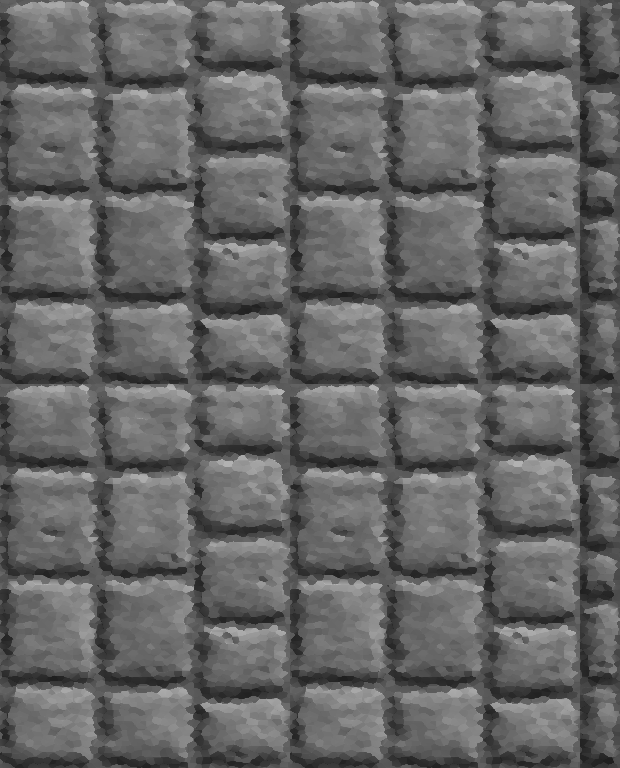
A Shadertoy shader for this texture:

```glsl
const float TILES_DOWN = 2.0;
const float TILE_WIDTH = 0.755;           // in tile heights
const float STRIP_START = 2.0;            // tile index where the narrow column begins
const vec2 GAP = vec2(0.0125, 0.010);     // half width of the joints
const float CORNER = 0.030;
const float BEVEL = 0.046;
const float BEVEL_HEIGHT = 0.030;
const float EDGE_WOBBLE = 0.016;
const float CRACK_WIDTH = 0.012;
const vec2 FACET = vec2(0.021, 0.014);    // size of the flat chiselled patches
const float FACET_SHARPNESS = 45.0;
const vec2 LIGHT = vec2(0.50, 0.86);
const float LIGHT_GAIN = 0.20;
const float STONE_TONE = 0.415;
const float MORTAR_TONE = 0.37;
const float CRACK_TONE = 0.15;
const float STRIP_SHADE = 0.84;

// Column edges, and six joint heights for each of the four columns
const float COLUMNS[4] = float[4](0.0, 0.255, 0.505, 0.755);
const float STRIP_WIDTH = 0.110;
const float JOINTS[24] = float[24](
    0.0, 0.216, 0.500, 0.781, 1.0, 1.0,
    0.0, 0.213, 0.500, 0.776, 1.0, 1.0,
    0.0, 0.182, 0.378, 0.602, 0.815, 1.0,
    0.0, 0.216, 0.435, 0.563, 0.779, 1.0);

struct Stone { vec2 centre; vec2 halfSize; float id; };

float hash(vec2 p) {
    vec3 q = fract(p.xyx * 0.1031);
    q += dot(q, q.yzx + 33.33);
    return fract((q.x + q.y) * q.z);
}

vec2 hash2(vec2 p) { return vec2(hash(p), hash(p + 57.3)); }

float noise(vec2 p) {
    vec2 i = floor(p), f = fract(p);
    f = f * f * (3.0 - 2.0 * f);
    return mix(mix(hash(i), hash(i + vec2(1, 0)), f.x),
               mix(hash(i + vec2(0, 1)), hash(i + vec2(1, 1)), f.x), f.y);
}

vec2 wobble(vec2 p, float seed) {
    vec2 q = p * 24.0 + 90.0 + seed;
    return p + EDGE_WOBBLE * (vec2(noise(q), noise(q + 31.7)) - 0.5);
}

// Stone whose cell holds p
Stone findStone(vec2 p, bool strip) {
    int column = strip ? 3 : (p.x > COLUMNS[2] ? 2 : (p.x > COLUMNS[1] ? 1 : 0));
    int row = 0;
    for (int i = 1; i < 5; i++)
        if (min(p.y, 0.999) > JOINTS[column * 6 + i]) row = i;
    int joint = column * 6 + row;
    vec2 low = vec2(strip ? 0.0 : COLUMNS[column], JOINTS[joint]);
    vec2 high = vec2(strip ? STRIP_WIDTH : COLUMNS[column + 1], JOINTS[joint + 1]);
    float id = float(joint) + 3.0;
    vec2 shift = (hash2(vec2(id, 4.0)) - 0.5) * 0.006;
    return Stone(0.5 * (low + high) + shift, 0.5 * (high - low) - GAP, id);
}

// Height in x, distance to the stone's edge in y
vec2 relief(vec2 p, Stone s, float seed) {
    vec2 q = wobble(p, seed) - s.centre;
    vec2 b = abs(q) - s.halfSize + CORNER;
    float d = length(max(b, 0.0)) + min(max(b.x, b.y), 0.0) - CORNER;
    float rise = clamp(-d / BEVEL, 0.0, 1.0);
    float h = BEVEL_HEIGHT * (1.0 - (1.0 - rise) * (1.0 - rise));
    vec2 n = p + 5.0 + seed;
    h += 0.011 * noise(n * vec2(13.0, 17.0)) + 0.0045 * noise(n * vec2(38.0, 52.0));

    // One slanted chip on each stone
    vec2 chip = q - (hash2(vec2(s.id, 19.0)) - 0.5) * 1.5 * s.halfSize;
    float slant = mix(-0.7, 0.7, hash(vec2(s.id, 8.0)));
    chip = vec2(chip.x + slant * chip.y, chip.y - slant * chip.x) / vec2(0.030, 0.012);
    h -= 0.016 * hash(vec2(s.id, 27.0)) * exp(-dot(chip, chip));
    return vec2(h, d);
}

float shade(vec2 p, bool strip) {
    float seed = strip ? 23.0 : 0.0;
    Stone s = findStone(wobble(p, seed), strip);
    const vec2 e = vec2(0.004, 0.0);
    vec2 here = relief(p, s, seed);
    vec2 dx = (relief(p + e.xy, s, seed) - here) / e.x;
    vec2 dy = (relief(p + e.yx, s, seed) - here) / e.x;
    float slopeLight = -dot(vec2(dx.x, dy.x), LIGHT);
    float facing = dot(vec2(dx.y, dy.y), LIGHT);

    // Worn pale patch on the upper face
    vec2 face = (p - s.centre) / s.halfSize - vec2(hash(vec2(s.id, 2.0)) - 0.5, 0.25);
    float worn = exp(-dot(face, face) * 3.5) * noise(p * vec2(18.0, 34.0) + seed);
    float tone = STONE_TONE + 0.05 * (hash(vec2(s.id, 11.0)) - 0.5) + 0.16 * worn;
    tone = mix(tone, MORTAR_TONE, smoothstep(-0.004, 0.006, here.y));
    tone += LIGHT_GAIN * slopeLight;

    // Dark crack on the sides turned from the light
    float crack = here.y / CRACK_WIDTH;
    crack = exp(-crack * crack) * smoothstep(0.05, 0.55, -facing);
    return mix(tone, CRACK_TONE, 0.85 * crack) * (strip ? STRIP_SHADE : 1.0);
}

void mainImage(out vec4 fragColor, in vec2 fragCoord) {
    vec2 p = fragCoord / iResolution.y * TILES_DOWN;
    bool strip = p.x > STRIP_START * TILE_WIDTH;
    p = vec2(mod(p.x, TILE_WIDTH), fract(p.y));

    // Pull p towards the nearest facet centre, blending at facet borders
    vec2 cell = p / FACET, base = floor(cell);
    vec3 sum = vec3(0.0);
    float total = 0.0;
    for (int j = -1; j <= 1; j++)
    for (int i = -1; i <= 1; i++) {
        vec2 id = base + vec2(i, j);
        vec2 centre = id + hash2(id + 40.0);
        vec2 away = centre - cell;
        float weight = exp(-FACET_SHARPNESS * dot(away, away)) + 1e-12;
        sum += weight * vec3(centre * FACET, hash(id + 71.0));
        total += weight;
    }
    sum /= total;
    float tone = shade(mix(p, sum.xy, 0.85), strip) + 0.05 * (sum.z - 0.5);
    fragColor = vec4(vec3(clamp(tone, 0.12, 0.70)), 1.0);
}
```
